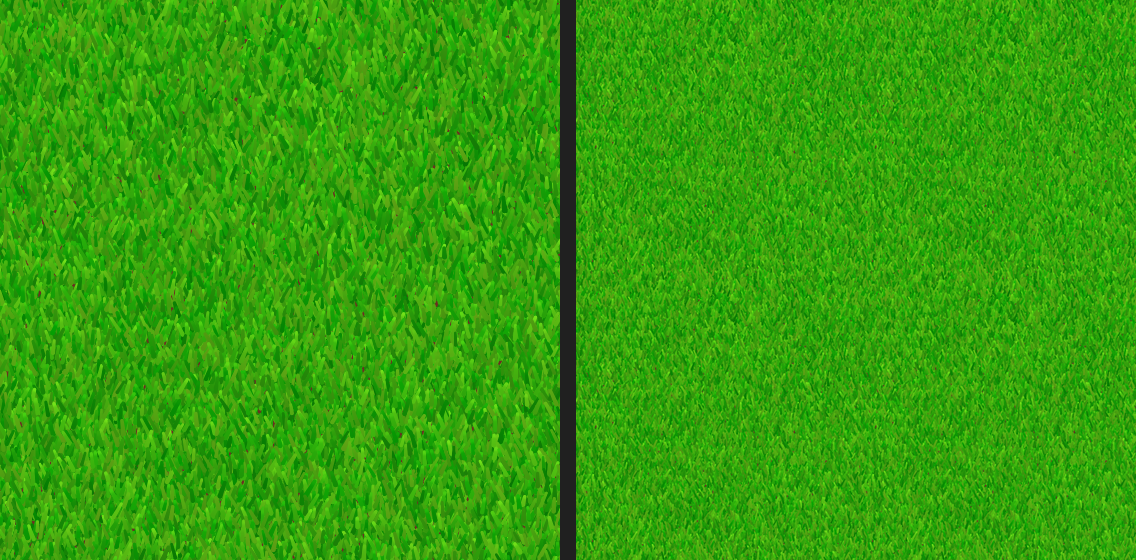
Left: one tile. Right: repeated 2 by 2.
Write a Shadertoy shader that draws this texture.

```glsl
// Dense lawn of short overlapping grass blades with a few specks of bare soil, tiling.
const vec2 GRID = vec2(72.0, 54.0); // blades across and up the tile in each layer
const int LAYERS = 7;

// Four random values from 0 to 1 for a cell of a layer
vec4 hash4(vec2 cell, int layer) {
    uvec4 v = uvec4(uvec2(cell), uint(layer), 17u) * 1664525u + 1013904223u;
    for (int k = 0; k < 2; k++) {
        v += v.yzxy * v.wxyz;
        v ^= v >> 16u;
    }
    return vec4(v >> 8u) / 16777216.0;
}

// Blade colour: hue runs from deep green to olive, t from root to tip
vec3 bladeColor(float hue, float light, float t) {
    vec3 color = mix(vec3(0.02, 0.47, 0.01), vec3(0.37, 0.62, 0.08), hue);
    color.g += 0.17 * light;
    color *= mix(0.97, 1.02, t);
    float tip = smoothstep(0.6, 0.95, t) * light * light;
    return color + tip * vec3(0.08, 0.09, 0.02);
}

void mainImage(out vec4 fragColor, in vec2 fragCoord) {
    vec2 uv = fragCoord / iResolution.xy;
    float edge = 0.9 / iResolution.y;
    vec3 color = vec3(0.42, 0.19, 0.13); // soil

    for (int layer = 0; layer < LAYERS; layer++) {
        // Each layer is shifted; its far rows are painted before the near ones
        vec2 shift = fract(float(layer) * vec2(0.382, 0.618));
        vec2 home = floor(uv * GRID + shift);
        for (int j = 1; j >= -2; j--) {
            for (int i = -2; i <= 2; i++) {
                vec2 cell = home + vec2(i, j);
                vec2 id = mod(cell, GRID);
                vec4 place = hash4(id, layer);
                vec4 look = hash4(id, layer + 50);

                // Tapered capsule from root to leaning tip
                vec2 root = (cell - shift + place.xy) / GRID;
                float blade = mix(0.014, 0.025, place.z);
                float lean = 1.3 * (place.w - 0.5);
                vec2 axis = blade * vec2(lean, 1.0);
                vec2 toPixel = uv - root;
                float t = clamp(dot(toPixel, axis) / dot(axis, axis), 0.0, 1.0);
                float radius = mix(0.0031, 0.0046, look.z) * mix(1.0, 0.7, t);
                float dist = length(toPixel - axis * t) - radius;

                float cover = clamp(0.5 - dist / edge, 0.0, 1.0);
                color = mix(color, bladeColor(look.x, look.y, t), cover);
            }
        }
    }
    fragColor = vec4(color, 1.0);
}
```
